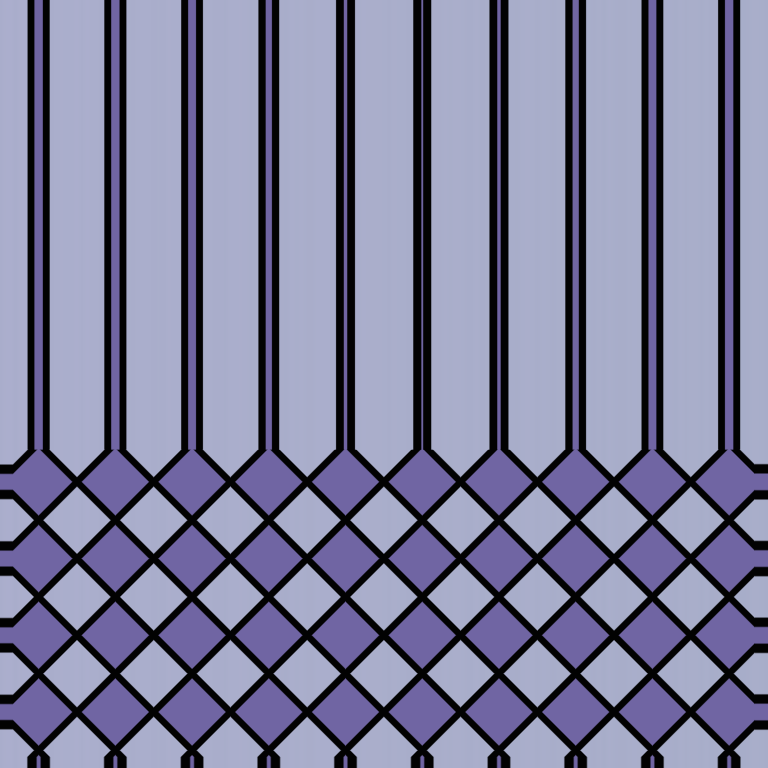
A WebGL 1 fragment shader for this pattern:

```glsl
precision highp float;
// Pale vertical panels parted by dark double stripes, above a checked diamond
// lattice. The lattice is one repeated diamond distance whose coordinates are
// clamped near the borders, so its lines run straight out of the canvas.

uniform vec2 u_resolution;

const vec3 PALE = vec3(0.663, 0.681, 0.795);
const vec3 PURPLE = vec3(0.440, 0.396, 0.640);
const vec3 INK = vec3(0.006);

const float PITCH = 0.0999;                    // column and row spacing
const vec2 FIRST_DIAMOND = vec2(0.0503, 0.0729);
const vec2 CLAMP_LOW = vec2(0.0168, 0.0143);   // borders where lines straighten
const vec2 CLAMP_HIGH = vec2(0.9824, 1.0);
const float STRIPE_FOOT = 0.4145;              // height where stripes begin
const float LINE_HALF = 0.0043;                // half width of lattice lines
const float CORE_HALF = 0.0055;                // widest purple stripe core
const float OUTER_HALF = 0.0144;               // widest stripe outline
const float THIN_COLUMN = 5.0;                 // column where cores are thinnest
const float THIN_SPREAD = 1.9;
const float SOFTNESS = 0.0010;
const float STREAK_COUNT = 150.0;
const float STREAK_GAIN = 0.010;

float hash(float n) {
  return fract(sin(n * 12.989) * 4375.85);
}

float noise(float x) {
  float cell = floor(x);
  return mix(hash(cell), hash(cell + 1.0), smoothstep(0.0, 1.0, x - cell));
}

// Coverage of the region where the distance is negative
float fill(float distance, float blur) {
  return 1.0 - smoothstep(-blur, blur, distance);
}

// Purple and pale diamonds separated by ink lines
vec3 lattice(vec2 p, vec3 ground, float blur) {
  vec2 bent = clamp(p, CLAMP_LOW, CLAMP_HIGH);
  vec2 cell = mod(bent - FIRST_DIAMOND + 0.5 * PITCH, PITCH) - 0.5 * PITCH;
  float d = (abs(cell.x) + abs(cell.y) - 0.5 * PITCH) * 0.70711;
  vec3 color = mix(ground, PURPLE, fill(d, blur));
  return mix(color, INK, fill(abs(d) - LINE_HALF, blur));
}

// Ink stripes with purple cores that narrow toward one column
vec3 stripes(float x, vec3 ground, float blur) {
  float column = floor((x - FIRST_DIAMOND.x) / PITCH + 0.5);
  float offset = abs(x - FIRST_DIAMOND.x - column * PITCH);
  float away = (column - THIN_COLUMN) / THIN_SPREAD;
  float thin = exp(-away * away);
  float outer = OUTER_HALF - 0.0027 * thin;
  float core = CORE_HALF - 0.0043 * thin;
  vec3 color = mix(ground, INK, fill(offset - outer, blur));
  return mix(color, PURPLE, fill(offset - core, blur));
}

void main() {
  vec2 p = gl_FragCoord.xy / u_resolution;
  float pixel = 1.0 / min(u_resolution.x, u_resolution.y);
  float blur = max(SOFTNESS, 0.7 * pixel);

  // Pale ground with faint vertical streaks
  float streak = noise(p.x * STREAK_COUNT) - 0.5;
  vec3 ground = PALE + STREAK_GAIN * streak * vec3(1.0, 0.6, 0.8);
  ground += vec3(0.008, 0.0, 0.010) * (0.5 - p.x);

  // Stripes stand on the tips of the top row
  float above = smoothstep(-blur, blur, p.y - STRIPE_FOOT);
  vec3 color = mix(lattice(p, ground, blur), stripes(p.x, ground, blur), above);
  gl_FragColor = vec4(color, 1.0);
}
```
